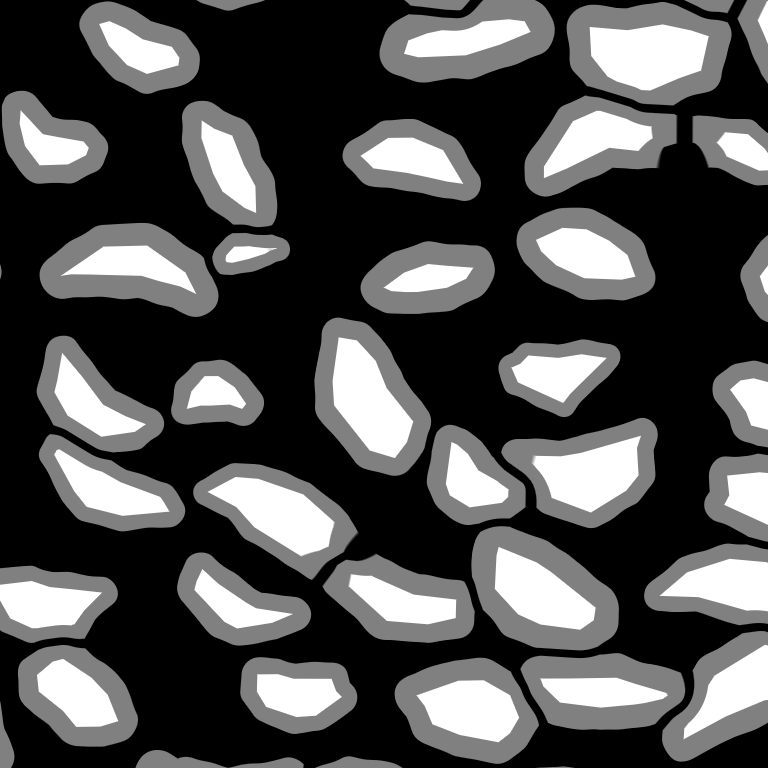
Give the GLSL for this pattern, as a WebGL 1 fragment shader.

```glsl
precision highp float;
// Scattered angular white grains with grey rims on a black ground.

uniform vec2 u_resolution;

const float CORNERS = 10.0;
const vec2 GRID = vec2(4.5, 7.0);

float hash(vec2 cell, float salt) {
  vec3 q = fract(vec3(cell, salt) * vec3(0.1031, 0.1137, 0.0973) + 0.37);
  q += dot(q, q.yzx + 33.33);
  return fract((q.x + q.y) * q.z);
}

vec2 gradient(vec2 node) {
  float angle = 6.2832 * hash(node, 71.0);
  return vec2(cos(angle), sin(angle));
}

float gradientNoise(vec2 p) {
  vec2 i = floor(p), f = fract(p);
  vec2 u = f * f * f * (f * (f * 6.0 - 15.0) + 10.0);
  vec2 e = vec2(1.0, 0.0);
  float low = mix(dot(gradient(i), f), dot(gradient(i + e), f - e), u.x);
  float high = mix(dot(gradient(i + e.yx), f - e.yx),
                   dot(gradient(i + e.xx), f - e.xx), u.x);
  return mix(low, high, u.y);
}

// Corner k of a grain: a jittered ellipse bent along its length.
vec2 corner(vec2 cell, float k, vec2 radii, float bend) {
  k = mod(k, CORNERS);
  float angle = 6.2832 * (k + 0.7 * hash(cell, k + 20.0)) / CORNERS;
  vec2 unit = vec2(cos(angle), sin(angle)) * mix(0.8, 1.2, hash(cell, k + 40.0));
  return radii * unit + vec2(0.0, bend * (unit.x * unit.x - 0.4));
}

// Signed distance to the polygon of one grain.
float grainDistance(vec2 p, vec2 cell, vec2 radii, float bend) {
  float nearest = 1.0, side = 1.0;
  vec2 a = corner(cell, CORNERS - 1.0, radii, bend);
  for (float k = 0.0; k < CORNERS; k++) {
    vec2 b = corner(cell, k, radii, bend);
    vec2 edge = a - b, w = p - b;
    vec2 off = w - edge * clamp(dot(w, edge) / dot(edge, edge), 0.0, 1.0);
    nearest = min(nearest, dot(off, off));
    bool above = p.y >= b.y, below = p.y < a.y;
    bool leftSide = edge.x * w.y > edge.y * w.x;
    if ((above && below && leftSide) || (!above && !below && !leftSide)) side = -side;
    a = b;
  }
  return side * sqrt(nearest);
}

float coverage(float d, float pixel) {
  return clamp(0.5 - d / pixel, 0.0, 1.0);
}

void main() {
  float pixel = 1.0 / min(u_resolution.x, u_resolution.y);
  vec2 uv = gl_FragCoord.xy * pixel;
  vec2 home = floor(uv * GRID);
  float wobble = 0.004 * gradientNoise(uv * 28.0);

  // Distances to the nearest core, its rim, and the next rim.
  float core = 1.0, rim = 1.0, nextRim = 1.0;
  for (float y = -2.0; y <= 2.0; y++) {
    for (float x = -1.0; x <= 1.0; x++) {
      vec2 cell = home + vec2(x, y) + 11.0;
      if (hash(cell, 1.0) < 0.17) continue;

      vec2 jitter = vec2(hash(cell, 2.0), hash(cell, 3.0)) - 0.5;
      float stagger = 0.25 * (mod(cell.y, 2.0) - 0.5);
      vec2 p = uv - (cell - 10.5 + 0.45 * jitter + vec2(stagger, 0.0)) / GRID;
      if (dot(p, p) > 0.036) continue;

      float tilt = hash(cell, 4.0) < 0.12 ? -1.1 : mix(-0.7, 0.35, hash(cell, 5.0));
      p = mat2(cos(tilt), -sin(tilt), sin(tilt), cos(tilt)) * p;

      float size = 0.45 + 0.85 * sqrt(hash(cell, 6.0));
      vec2 radii = size * vec2(mix(0.055, 0.08, hash(cell, 7.0)),
                               mix(0.014, 0.036, hash(cell, 8.0)));
      float bend = 0.07 * size * (hash(cell, 9.0) - 0.5);
      float rimWidth = mix(0.016, 0.032, hash(cell, 10.0)) * mix(0.6, 1.0, min(size, 1.0));

      float d = grainDistance(p, cell, radii, bend);
      float outer = d - rimWidth + wobble;
      if (outer < rim) {
        nextRim = rim;
        rim = outer;
        core = d;
      } else {
        nextRim = min(nextRim, outer);
      }
    }
  }

  // A thin black gap parts neighbours and keeps each core inside its rim.
  float inset = 0.5 * (nextRim - rim) - 0.005;
  rim = max(rim, -inset);
  core = max(core, 0.016 - inset);

  float shade = mix(0.5 * coverage(rim, pixel), 1.0, coverage(core, pixel));
  gl_FragColor = vec4(vec3(shade), 1.0);
}
```
